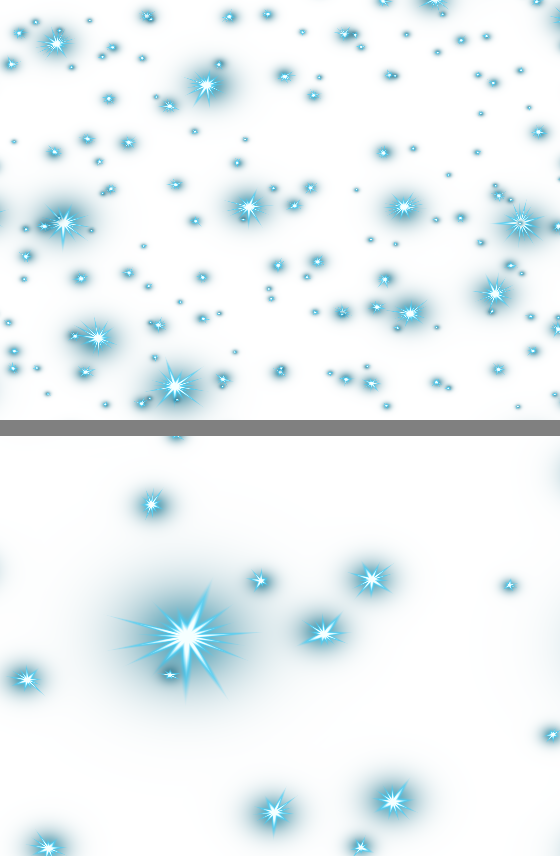
Top, the full canvas; bottom, a detail of the centre.
Reproduce this background procedurally as a WebGL 2 fragment shader.

```glsl
#version 300 es
precision highp float;
// Icy blue star bursts of three sizes scattered over white.
// Each size is a jittered grid; every star is a soft teal-grey halo
// under a cyan glow, uneven spikes and a bright core.

#define BIG_CELL 0.36
#define BIG_RADIUS 0.068
#define MEDIUM_CELL 0.145
#define MEDIUM_RADIUS 0.0235
#define SMALL_CELL 0.1
#define SMALL_RADIUS 0.0115
#define STRETCH 1.22
#define HALO_STRENGTH 0.45
#define HALO_ABSORB vec3(1.0, 0.63, 0.53)
#define GLOW_COLOR vec3(0.50, 0.86, 0.96)
#define RAY_COLOR vec3(0.27, 0.81, 0.97)
#define CORE_COLOR vec3(0.96, 1.0, 1.0)

const float TAU = 6.28319;

uniform vec2 u_resolution;
out vec4 fragColor;

float hash(vec2 p) {
    return fract(sin(dot(p, vec2(127.1, 311.7))) * 43758.5453);
}

vec2 hash2(vec2 p) {
    return vec2(hash(p), hash(p + 37.3));
}

// How far the spikes reach along the direction of p.
float spikeReach(vec2 p, float count, vec2 seed, float pixel) {
    float angle = atan(p.y, p.x + 1e-5);
    angle += 0.22 * sin(2.0 * angle + TAU * hash(seed + 5.1));
    float sector = (angle / TAU + 1.0) * count;
    float id = mod(floor(sector), count);
    float ridge = 1.0 - abs(2.0 * fract(sector) - 1.0);
    // Merge spikes that are too narrow to resolve near the centre.
    float arc = TAU * length(p) / count;
    ridge = mix(0.45, ridge, smoothstep(0.5, 2.0, arc / pixel));
    float tip = mix(0.38, 0.95, hash(seed + vec2(id * 1.7, 9.2)));
    return mix(0.25, tip, ridge * ridge);
}

// Paints one star over color; p is the offset in star radii.
vec3 paintStar(vec3 color, vec2 p, float count, vec2 seed, float pixel) {
    float r = length(p);

    // Halo, slightly off centre, with a wide faint haze
    vec2 h = p - 0.24 * (hash2(seed + 3.7) - 0.5);
    float d = dot(h, h);
    float shade = HALO_STRENGTH * exp(-2.1 * d) + 0.03 * exp(-0.7 * d);
    shade += 0.28 * exp(-9.0 * d);
    color *= 1.0 - shade * HALO_ABSORB;

    // Glow, spikes and core
    float q = r / spikeReach(p, count, seed, pixel);
    float glow = 0.55 * exp(-9.0 * r * r);
    float ray = 1.0 - smoothstep(0.4, 1.05, q);
    float core = 1.0 - smoothstep(0.25, 0.66, q);
    color = mix(color, GLOW_COLOR, glow);
    color = mix(color, RAY_COLOR, ray);
    return mix(color, CORE_COLOR, core);
}

// Scatters one size of star, with density varying between patches.
vec3 paintLayer(vec3 color, vec2 uv, float cell, float radius,
                float density, float count, float layer) {
    vec2 home = floor(uv / cell);
    for (int y = -1; y <= 1; y++) {
        for (int x = -1; x <= 1; x++) {
            vec2 id = home + vec2(x, y);
            vec2 seed = id + layer * 53.0;
            float patchiness = 0.45 + 1.1 * hash(floor(id / 4.0) + layer);
            if (hash(seed + 11.9) > density * patchiness) continue;
            vec2 center = (id + 0.5 + 0.8 * (hash2(seed) - 0.5)) * cell;
            float size = radius * mix(0.75, 1.25, hash(seed + 21.4));
            vec2 p = (uv - center) / (size * vec2(STRETCH, 1.0));
            if (dot(p, p) > 6.0) continue;
            float pixel = 1.0 / (u_resolution.y * size);
            color = paintStar(color, p, count, seed, pixel);
        }
    }
    return color;
}

void main() {
    vec2 uv = gl_FragCoord.xy / u_resolution.y;
    vec3 color = vec3(1.0);
    color = paintLayer(color, uv, BIG_CELL, BIG_RADIUS, 2.3, 17.0, 1.0);
    color = paintLayer(color, uv, MEDIUM_CELL, MEDIUM_RADIUS, 0.75, 11.0, 2.0);
    color = paintLayer(color, uv, SMALL_CELL, SMALL_RADIUS, 0.65, 7.0, 3.0);
    fragColor = vec4(color, 1.0);
}
```
